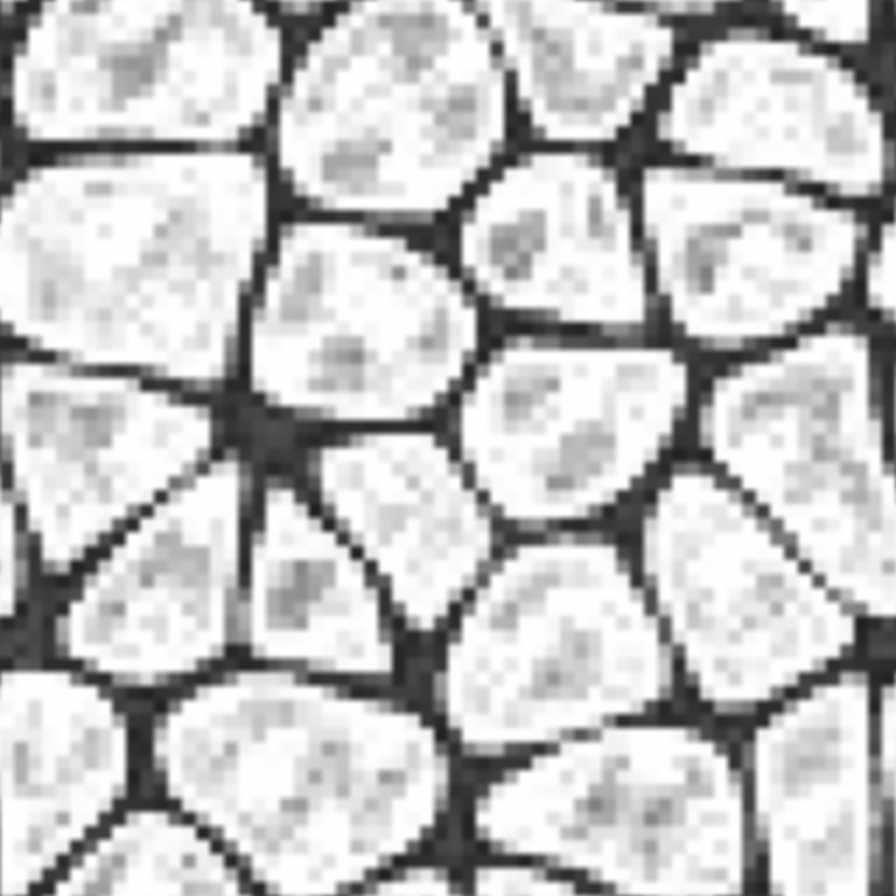
This pattern is drawn by a WebGL 2 fragment shader. Its source:

```glsl
#version 300 es
precision highp float;

uniform vec2 u_resolution;
out vec4 fragColor;

const float TAU = 6.2831853;
const float TEXELS = 64.0;
const vec2 GRID = vec2(4.0, 5.0);
const float WHITE = 0.995;
const float SOOT = 0.12;

vec2 hash2(vec2 p) {
  vec3 q = fract(p.xyx * vec3(0.1031, 0.1030, 0.0973) + 0.137);
  q += dot(q, q.yzx + 33.33);
  return fract((q.xx + q.yz) * q.zy);
}

// Layered sines with whole frequencies, so they wrap
float waves(vec2 p, float phase) {
  p *= TAU;
  float sum = sin(dot(p, vec2(3.0, 2.0)) + phase);
  sum += sin(dot(p, vec2(-2.0, 4.0)) + phase * 1.7 + 1.0);
  sum += sin(dot(p, vec2(5.0, -3.0)) + phase * 2.3 + 4.0);
  return sum / 3.0;
}

vec2 stoneSite(vec2 cell, float jitter) {
  vec2 offset = 0.5 + jitter * (hash2(mod(cell, GRID) + 7.0) - 0.5);
  return (cell + offset) / GRID;
}

// x: rounded distance to the stone border, y: random value of the stone
vec2 stones(vec2 p, float jitter, float rounding) {
  vec2 home = floor(p * GRID);
  vec2 nearCell = home;
  vec2 nearSite = vec2(0.0);
  float nearest = 1e5;
  for (int y = -2; y <= 2; y++) {
    for (int x = -2; x <= 2; x++) {
      vec2 cell = home + vec2(x, y);
      vec2 toSite = stoneSite(cell, jitter) - p;
      float d = dot(toSite, toSite);
      if (d < nearest) {
        nearest = d;
        nearCell = cell;
        nearSite = toSite;
      }
    }
  }
  // Smooth minimum over all border lines rounds the corners
  float sum = 0.0;
  for (int y = -2; y <= 2; y++) {
    for (int x = -2; x <= 2; x++) {
      if (x == 0 && y == 0) continue;
      vec2 toSite = stoneSite(nearCell + vec2(x, y), jitter) - p;
      float d = dot(0.5 * (nearSite + toSite), normalize(toSite - nearSite));
      sum += exp(-d * rounding);
    }
  }
  return vec2(-log(sum) / rounding, hash2(mod(nearCell, GRID) + 31.0).x);
}

// Grey value of one coarse texel
float texelTone(vec2 texel) {
  vec2 p = (texel + 0.5) / TEXELS;
  vec2 grain = hash2(mod(texel, TEXELS) + 3.0);
  vec2 warp = 0.010 * vec2(waves(p, 0.6), waves(p, 3.1));
  vec2 stone = stones(p + warp, 0.88, 65.0);
  float depth = stone.x + 0.007 * waves(p, 5.2) + 0.003 * (grain.y - 0.5);

  // Dark joints, a little lighter where they open up
  float joint = SOOT + 0.12 * smoothstep(0.002, -0.014, depth) + 0.08 * grain.x;

  // Grey stains and fine specks inside a clean white rim
  float inner = smoothstep(0.022, 0.042, depth);
  float cloud = waves(p * 2.0, stone.y * TAU) + 0.35 * (grain.x - 0.5);
  float stain = inner * smoothstep(-0.2, 0.55, cloud) * mix(0.12, 0.38, stone.y);
  float speck = inner * smoothstep(0.6, 1.0, grain.y) * 0.14;
  float face = WHITE - stain * (0.7 + 0.5 * grain.x) - speck;

  return mix(joint, face, smoothstep(0.001, 0.016, depth));
}

// Coarse texels joined by short soft steps
float softTexels(vec2 p, float softness) {
  vec2 t = p * TEXELS - 0.5;
  vec2 base = floor(t);
  vec2 blend = smoothstep(0.5 - softness, 0.5 + softness, t - base);
  float low = mix(texelTone(base), texelTone(base + vec2(1.0, 0.0)), blend.x);
  float high = mix(texelTone(base + vec2(0.0, 1.0)), texelTone(base + 1.0), blend.x);
  return mix(low, high, blend.y);
}

void main() {
  vec2 p = gl_FragCoord.xy / u_resolution;
  fragColor = vec4(vec3(softTexels(p, 0.36)), 1.0);
}
```
